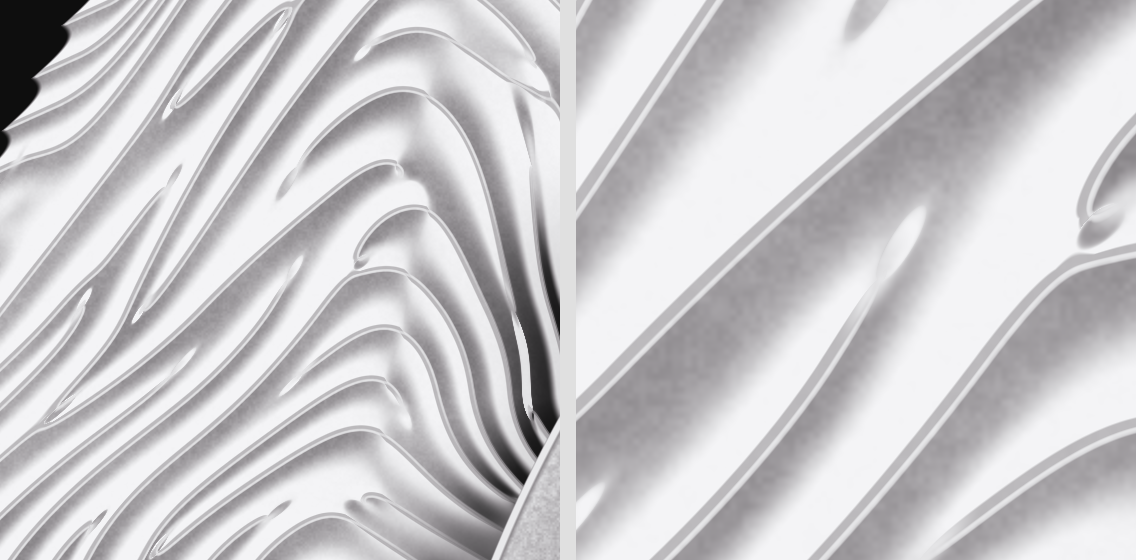
Left, the full canvas; right, a detail of the centre.
This texture is drawn by a Shadertoy shader. Its source:

```glsl
// Carved white relief: sharp-crested ridges sweep up a diagonal and arch over.
// A flow phase with scattered dislocations gives tapering ridges, which are
// lit from the upper left, with a dark corner and a pale rimmed panel.

const float TAU = 6.2831853;

float hash(vec2 p) {
    vec3 q = fract(vec3(p.xyx) * 0.1031);
    q += dot(q, q.yzx + 33.33);
    return fract((q.x + q.y) * q.z);
}

float noise(vec2 p) {
    vec2 i = floor(p), f = fract(p);
    f = f * f * (3.0 - 2.0 * f);
    return mix(mix(hash(i), hash(i + vec2(1, 0)), f.x),
               mix(hash(i + vec2(0, 1)), hash(i + vec2(1, 1)), f.x), f.y);
}

// x: level across the arching ridges, y: position along them
vec2 flow(vec2 p) {
    float apex = 0.6 + 0.13 * smoothstep(0.0, 0.45, p.y);
    float u = p.x - apex;
    float bow = sqrt(u * u + 0.014);
    float plunge = smoothstep(0.9, 0.4, p.y) * smoothstep(-0.05, 0.3, p.y);
    float arch = 0.7 * (bow - u) + (0.55 + 0.55 * plunge) * (bow + u);
    return vec2(p.y + arch, 1.6 * u);
}

// Signed distance to the dark corner, positive inside it
float cornerDistance(vec2 p) {
    return dot(p - vec2(0.0, 0.713), vec2(-0.87, 0.494));
}

// x: ridge phase, y: relief strength, fading at ridge ends
vec2 ridgePhase(vec2 p) {
    vec2 w = p + 0.022 * (vec2(noise(p * 3.0), noise(p * 3.0 + 17.0)) - 0.5);
    vec2 here = flow(w);
    float phase = here.x / 0.13;
    float strength = 1.0;

    // Dislocations of alternating sign start and end single ridges
    for (int j = 0; j < 5; j++)
    for (int i = 0; i < 5; i++) {
        vec2 cell = vec2(i, j);
        vec2 jitter = vec2(hash(cell + 3.7), hash(cell + 21.3));
        vec2 d = here - flow((cell + 0.2 + 0.6 * jitter) / 5.0);
        d.x *= 2.3;
        float turn = mod(float(i + j), 2.0) * 2.0 - 1.0;
        phase += turn * atan(d.x, d.y) / TAU;
        strength *= smoothstep(0.0, 0.05, length(d));
    }

    // Ridges bend outward beside the dark corner
    float bend = smoothstep(-0.16, -0.03, cornerDistance(p)) * smoothstep(0.5, 0.7, p.y);
    float fringe = (p.y - 0.857 - 0.45 * (p.x - 0.08)) / 0.07 + 13.8;
    return vec2(mix(phase, fringe, bend), strength);
}

float wrapped(float x) { return fract(x + 0.5) - 0.5; }

void mainImage(out vec4 fragColor, in vec2 fragCoord) {
    vec2 p = fragCoord / iResolution.xy;
    float soft = 1.0 / iResolution.y;

    // Ridge phase, its slope, and signed distance to the nearest crest
    vec2 ridge = ridgePhase(p);
    float e = 0.0015;
    vec2 slope = vec2(wrapped(ridgePhase(p + vec2(e, 0)).x - ridge.x),
                      wrapped(ridgePhase(p + vec2(0, e)).x - ridge.x)) / e;
    float steep = max(length(slope), 4.0);
    float t = fract(ridge.x);
    float crest = wrapped(ridge.x) / steep;

    // Directional light on round valleys and sharp crests
    float facing = dot(slope / steep, vec2(-0.88, 0.47));
    facing /= 0.3 + 0.7 * abs(facing);
    float lit = cos(0.5 * TAU * t) * facing * ridge.y;
    lit *= smoothstep(0.0, 0.003 + soft, abs(crest));
    float shadow = smoothstep(-0.38, 0.95, -lit);
    float broad = noise(p * 5.0 + 8.0);
    float shade = 0.965 - (0.27 + 0.17 * broad) * shadow;
    shade -= 0.08 * ridge.y * (1.0 - min(abs(facing), 1.0)) * sin(0.5 * TAU * t);

    // Thin bevel and bright lip along each crest
    float side = clamp(facing * 4.0, -1.0, 1.0);
    float width = 0.0012 + 0.0018 * noise(p * 6.0 + 31.0);
    float bevel = 1.0 - smoothstep(width, width + 0.001 + soft, abs(crest - 0.0035 * side));
    float lip = 1.0 - smoothstep(0.0008, 0.0018 + soft, abs(crest + 0.001 * side));
    shade = mix(shade, 0.68, 0.8 * bevel * ridge.y);
    shade = mix(shade, 0.91, 0.7 * lip * ridge.y);

    // Fine plaster grain, strongest in the shade
    float grain = noise(p * 260.0) + noise(p * 110.0 + 5.0) - 1.0;
    shade += grain * (0.01 + 0.032 * shadow);

    // Deep shade towards the right edge
    float rimX = 0.88 + 0.4 * p.y + 0.3 * p.y * p.y;
    float reach = (min(rimX, 1.02) - p.x) / 0.13;
    float deep = exp(-reach * reach) * (1.0 - smoothstep(0.5, 0.76, p.y));
    shade *= 1.0 - deep * (0.1 + 0.78 * smoothstep(0.4, -0.4, lit));

    // Pale panel with a bright rim
    float panel = (p.x - rimX) * 0.9;
    float panelShade = 0.82 - 0.9 * max(panel, 0.0) + 0.09 * grain;
    panelShade = mix(0.5, panelShade, smoothstep(0.008, 0.022, panel));
    panelShade = mix(panelShade, 0.92, 1.0 - smoothstep(0.004, 0.009, abs(panel - 0.004)));
    shade = mix(shade, panelShade, smoothstep(-soft, soft, panel + 0.003));

    // Dark corner behind the scalloped edge
    float scallop = 0.022 * (1.0 - abs(sin(0.5 * TAU * ridge.x)));
    float corner = cornerDistance(p) - scallop;
    shade = mix(shade, 0.055, smoothstep(-0.002 - soft, 0.002 + soft, corner));

    // Neutral whites, faintly violet greys
    vec3 tint = mix(vec3(1.0, 0.975, 1.0), vec3(0.995, 0.995, 1.003), smoothstep(0.5, 0.93, shade));
    fragColor = vec4(clamp(shade, 0.03, 0.96) * tint, 1.0);
}
```
